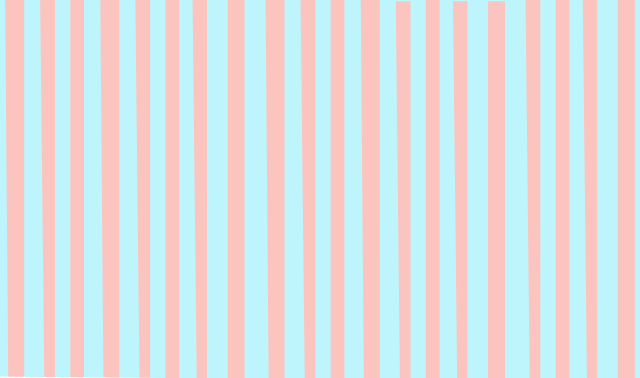
Reproduce this pattern procedurally as a WebGL 2 fragment shader.

```glsl
#version 300 es
precision highp float;
// Uneven pink stripes with slightly tapered left edges on pale blue.

#define STRIPE_COLOR vec3(0.99, 0.77, 0.748)
#define GROUND_COLOR vec3(0.746, 0.96, 0.992)
#define MARGIN 0.80        // first stripe, in percent of the width
#define REPEAT 40.69       // width of a short group plus a long group
#define SHORT_GROUP 14.87  // width of the three-stripe group
#define LAST_SHIFT -5.54   // offset of the partial group at the right
#define TOP_GAP 0.33       // trimmed stripe tops, in percent of the height
#define SLIVER vec2(26.0, 0.36)  // width and height of the white wedge

uniform vec2 u_resolution;
out vec4 outColor;

// Left offset, width and bottom taper of each stripe kind
const vec3 STRIPES[5] = vec3[5](
  vec3(0.0, 2.98, 0.48),
  vec3(5.47, 2.32, 0.65),
  vec3(10.18, 2.15, 0.0),
  vec3(14.41, 2.28, 0.65),
  vec3(19.90, 2.65, 0.0));

// Antialiased step: 1 where the signed distance d is positive
float cover(float d, float pixel) {
  return clamp(d / pixel + 0.5, 0.0, 1.0);
}

float stripe(vec2 p, float start, vec3 shape, float pixel) {
  float left = start + shape.x + shape.z * (1.0 - p.y * 0.01);
  float right = start + shape.x + shape.y;
  return cover(p.x - left, pixel) * cover(right - p.x, pixel);
}

void main() {
  vec2 p = 100.0 * gl_FragCoord.xy / u_resolution;
  vec2 pixel = 100.0 / u_resolution;
  float trim = cover(100.0 - TOP_GAP - p.y, pixel.y);
  float ink = 0.0;

  // Short and long groups alternate; the last one lacks its first stripe
  for (int g = 0; g < 5; g++) {
    bool partial = g == 4;
    bool isLong = g % 2 == 1 || partial;
    float start = MARGIN + REPEAT * float(g / 2) + SHORT_GROUP * float(g % 2);
    if (partial) start += LAST_SHIFT;
    int count = isLong ? 5 : 3;
    for (int k = partial ? 1 : 0; k < count; k++) {
      float s = stripe(p, start, STRIPES[k], pixel.x);
      bool trimmed = g == 3 && k != 0 && k != 2;
      ink = max(ink, trimmed ? s * trim : s);
    }
  }
  vec3 color = mix(GROUND_COLOR, STRIPE_COLOR, ink);

  // Thin white wedge along the lower left edge
  float wedge = SLIVER.y * max(1.0 - p.x / SLIVER.x, 0.0);
  float bare = clamp((wedge - p.y) / pixel.y + 0.5, 0.0, 1.0);
  color = mix(color, vec3(1.0), bare);

  outColor = vec4(color, 1.0);
}
```
